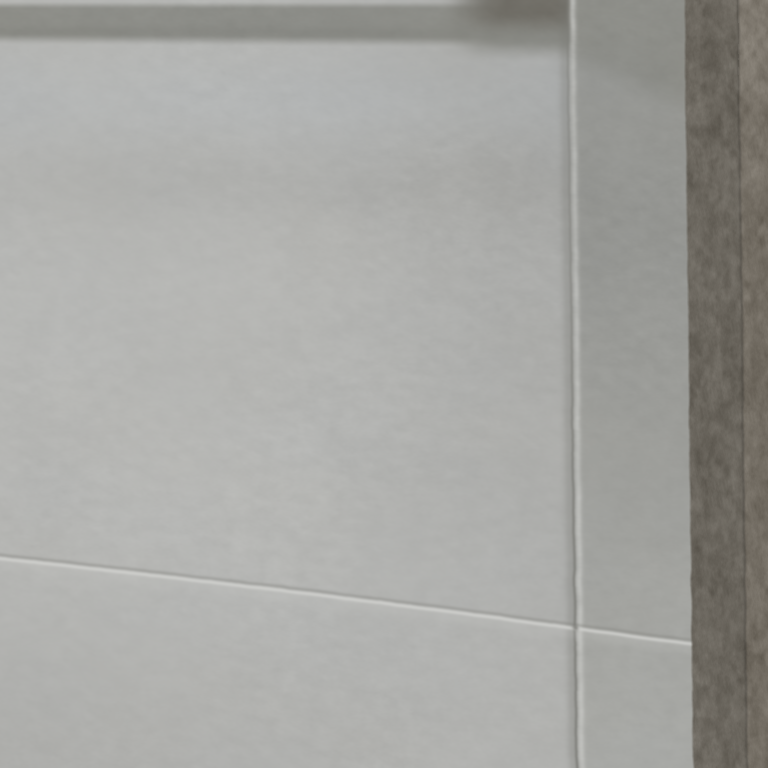
Give the GLSL for this texture, as a Shadertoy shader.

```glsl
// Pale stone floor tiles with bevelled joints, a shaded top band and a brown stone border.
const vec3 TILE_COLOR   = vec3(0.712, 0.714, 0.704);
const vec3 SIDE_COLOR   = vec3(0.590, 0.593, 0.578);
const vec3 BAND_COLOR   = vec3(0.538, 0.540, 0.518);
const vec3 SHADE_COLOR  = vec3(0.420, 0.408, 0.378);
const vec3 BORDER_COLOR = vec3(0.415, 0.397, 0.365);
const vec3 OUTER_COLOR  = vec3(0.452, 0.428, 0.390);
const vec3 LIGHT_COLOR  = vec3(0.790, 0.792, 0.780);
const vec3 GROOVE_COLOR = vec3(0.470, 0.470, 0.450);

// Lines: position at the near end (bottom or left), then at the far end.
const vec2 JOINT_X = vec2(0.7530, 0.7410);
const vec2 EDGE_X  = vec2(0.9015, 0.8905);
const vec2 SEAM_X  = vec2(0.9725, 0.9610);
const vec2 JOINT_Y = vec2(0.2735, 0.1520);

const float CLOUD = 0.020;
const float GRAIN = 0.030;
const float GRAIN_SLOPE = 0.13;
const float BORDER_GRAIN = 0.14;

float hash(vec2 p) {
    return fract(sin(dot(p, vec2(127.1, 311.7))) * 43758.545);
}

float noise(vec2 p) {
    vec2 i = floor(p), f = fract(p);
    f = f * f * (3.0 - 2.0 * f);
    return mix(mix(hash(i), hash(i + vec2(1, 0)), f.x),
               mix(hash(i + vec2(0, 1)), hash(i + vec2(1, 1)), f.x), f.y);
}

// Layered noise centred on zero, each layer turned to hide the lattice
float fbm(vec2 p) {
    float sum = 0.0, amp = 0.5;
    for (int i = 0; i < 4; i++) {
        sum += amp * (noise(p) - 0.5);
        p = mat2(1.6, 1.2, -1.2, 1.6) * p + vec2(7.3, 3.1);
        amp *= 0.58;
    }
    return sum;
}

// Soft line of the given half-width
float ridge(float d, float width) {
    return exp(-d * d / (width * width));
}

// Main tile: broad light falloff and the shaded band along the top
vec3 mainTile(vec2 p) {
    vec3 c = TILE_COLOR;
    c -= 0.024 * ridge(p.y - 0.765, 0.06) * smoothstep(-0.3, 0.3, p.x);
    c -= 0.040 * smoothstep(0.30, 0.76, p.x) * smoothstep(-0.5, 0.75, p.y);
    c += vec3(-0.006, -0.001, 0.006) * ridge(p.y - 0.87, 0.06);
    c -= 0.030 * smoothstep(0.30, 0.0, p.y) * smoothstep(0.9, 0.1, p.x);

    // Band with a soft lower edge and a pale line above
    float bandLow = mix(0.950, 0.943, p.x);
    float band = smoothstep(bandLow - 0.009, bandLow + 0.007, p.y)
               * (1.0 - smoothstep(0.988, 0.999, p.y));
    c = mix(c, BAND_COLOR, 0.92 * band);
    c -= 0.018 * ridge(p.y - bandLow - 0.010, 0.008);

    // Dark corner beside the upright joint
    float corner = smoothstep(0.57, 0.66, p.x);
    c = mix(c, BAND_COLOR - 0.01, 0.85 * corner * smoothstep(0.918, 0.948, p.y));
    c = mix(c, SHADE_COLOR, 0.85 * corner * smoothstep(0.950, 0.985, p.y));
    return c;
}

// Narrow tile: slanted shadow at the top
vec3 sideTile(vec2 p) {
    vec3 c = SIDE_COLOR + 0.062 * smoothstep(0.75, 0.0, p.y);
    c -= 0.010 * ridge(p.y - 0.72, 0.10);
    float slant = p.y + 0.45 * (p.x - 0.755);
    return mix(c, BAND_COLOR + 0.006, 0.85 * smoothstep(0.900, 0.950, slant));
}

// Brown stone on both sides of the seam
vec3 border(vec2 p, float seam) {
    vec3 c = mix(BORDER_COLOR, OUTER_COLOR, smoothstep(-0.002, 0.003, seam));
    c += 0.045 * smoothstep(0.70, 1.0, p.y) * step(0.0, seam);
    float mottle = 0.5 * fbm(p * vec2(30.0, 14.0)) + fbm(p * vec2(110.0, 70.0));
    c += BORDER_GRAIN * mottle;
    return c * (1.0 - 0.14 * ridge(seam, 0.0020));
}

void mainImage(out vec4 fragColor, in vec2 fragCoord) {
    vec2 p = fragCoord / iResolution.xy;
    float aa = 1.0 / iResolution.y;
    float wobble = 0.0022 * fbm(vec2(p.y * 45.0, 3.0));

    // Signed distances to the lines
    float jointX = p.x - mix(JOINT_X.x, JOINT_X.y, p.y) + wobble;
    float edge   = p.x - mix(EDGE_X.x, EDGE_X.y, p.y) + wobble;
    float seam   = p.x - mix(SEAM_X.x, SEAM_X.y, p.y) + wobble;
    float jointY = p.y - mix(JOINT_Y.x, JOINT_Y.y, p.x) - 0.003 * sin(p.x * 4.2)
                 + 0.0012 * fbm(vec2(p.x * 40.0, 9.0));

    vec3 color = mix(mainTile(p), sideTile(p), smoothstep(-0.003, 0.004, jointX));

    // Soft clouds, then warped grain that leans along the slanted joint
    vec2 q = vec2(p.x - GRAIN_SLOPE * p.y, p.y + GRAIN_SLOPE * p.x);
    color += CLOUD * fbm(q * vec2(7.0, 9.0));
    q += 0.012 * vec2(fbm(q * 9.0 + 31.0), fbm(q * 9.0 + 57.0));
    float patches = 0.6 + 0.8 * noise(q * 6.0 + 13.0);
    color += GRAIN * patches * fbm(q * vec2(58.0, 92.0) + 5.0);
    color += 0.010 * vec3(0.5, 0.1, -0.6) * fbm(q * vec2(6.0, 8.0) + 20.0);

    // Upright joint: dark groove at left, lit bevel at right
    float low = smoothstep(0.75, 0.25, p.y);
    color = mix(color, GROOVE_COLOR, 0.30 * ridge(jointX + 0.007, 0.007));
    color = mix(color, GROOVE_COLOR, mix(0.45, 0.75, low) * ridge(jointX + 0.002, 0.0026));
    float bevel = mix(0.62, 0.68, low) * (0.9 + 0.6 * fbm(vec2(p.y * 60.0, 1.0)));
    color = mix(color, LIGHT_COLOR, bevel * ridge(jointX - 0.0045, 0.0044));

    // Slanted joint: thin shadow above a bright lip with a soft glow below
    color = mix(color, GROOVE_COLOR, 0.32 * ridge(jointY - 0.0038, 0.0028));
    color = mix(color, LIGHT_COLOR, 0.18 * ridge(jointY + 0.007, 0.009));
    color = mix(color, LIGHT_COLOR + 0.03, 0.75 * ridge(jointY + 0.001, 0.0028));
    color = mix(color, GROOVE_COLOR, 0.7 * ridge(length(vec2(jointX + 0.001, jointY)), 0.004));

    // Brown border covers the tile ends
    color = mix(color, border(p, seam), smoothstep(-aa, aa + 0.002, edge));
    fragColor = vec4(clamp(color, 0.0, 1.0), 1.0);
}
```
